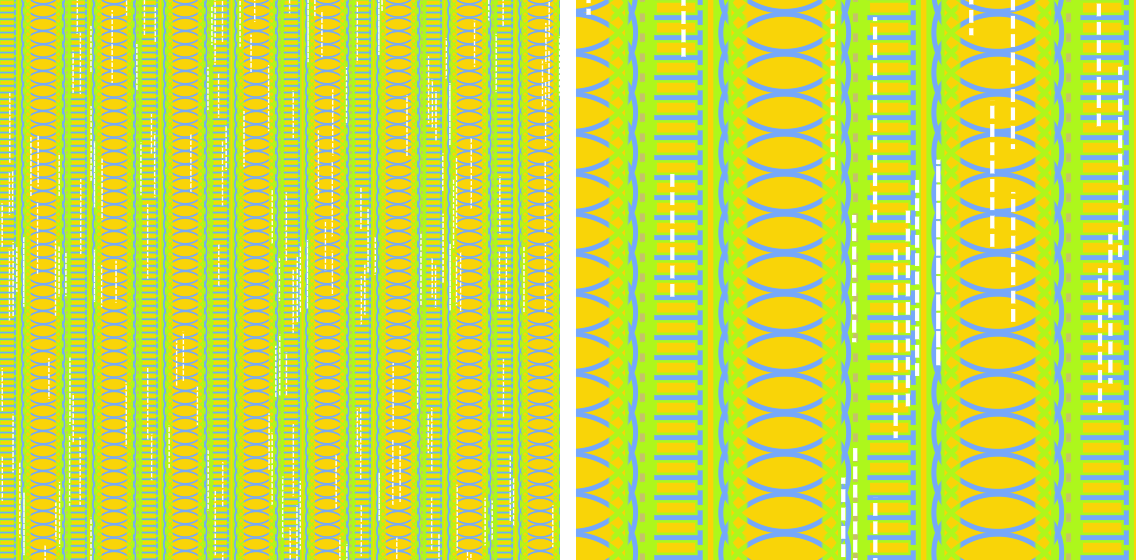
Left, the full canvas; right, a detail of the centre.
Reproduce this pattern procedurally as a three.js fragment shader.

```glsl
// Columns of coiled rings beside ladders, with scattered white running stitches.
#define COLUMNS 7.885
#define RINGS 42.0
#define RUNGS 84.0
#define COLUMN_START 0.308
#define RING_RADIUS vec2(0.300, 0.275)
#define LINE_HALF 0.0118
#define STITCH_HALF 0.0100
#define LANES 20.0
#define YELLOW vec3(0.975, 0.83, 0.03)
#define GREEN vec3(0.68, 0.97, 0.11)
#define BLUE vec3(0.46, 0.66, 0.98)

varying vec2 vUv;

float hash(vec2 p) {
  return fract(sin(dot(p, vec2(127.1, 311.7))) * 43758.5453);
}

// Coverage of a shape from its signed distance.
float fill(float d, float soft) {
  return 1.0 - smoothstep(-0.5 * soft, 0.5 * soft, d);
}

// Signed distance to a span between two values.
float span(float x, float a, float b) {
  return max(a - x, x - b);
}

// Signed distance to evenly spaced bars centred on multiples of the pitch.
float bars(float x, float pitch, float halfWidth) {
  return abs(x - pitch * floor(x / pitch + 0.5)) - halfWidth;
}

// Approximate distance to the outline of an ellipse.
float ellipseOutline(vec2 q, vec2 r) {
  float f = length(q / r);
  return abs(f * (f - 1.0) / max(length(q / (r * r)), 0.001));
}

// Signed distance to the overlapping rings of a coil.
float coil(vec2 q, float pitch) {
  float y = q.y - pitch * floor(q.y / pitch + 0.5);
  float d = 1.0;
  for (int i = -2; i <= 2; i++) {
    d = min(d, ellipseOutline(vec2(q.x, y - float(i) * pitch), RING_RADIUS));
  }
  return d - LINE_HALF;
}

// White dashed runs, denser over the ladders and longer beside the coils.
float stitches(vec2 p, float soft) {
  float lane = floor(p.x * LANES);
  float place = mod(lane, LANES);
  float onLadder = step(13.5, place) * step(place, 17.5);
  float atCoil = step(place, 0.5);
  float shift = hash(vec2(lane, 3.0));
  float y = p.y / 1.15 + shift;
  vec2 cell = vec2(lane, floor(y));
  float chance = 0.10 + 0.15 * onLadder + 0.05 * atCoil;
  float run = mix(0.45, 0.92, hash(cell + 17.0));
  float start = (1.0 - run) * hash(cell + 41.0);
  float along = span(fract(y), start, start + run) * 1.15;
  float drift = (hash(cell + 5.0) - 0.5) * 0.012;
  float across = abs(p.x - (lane + 0.5) / LANES - drift) - STITCH_HALF;
  float dash = bars(p.y + shift, 0.086, 0.030 + 0.008 * atCoil);
  return step(hash(cell), chance) * fill(max(max(across, along), dash), soft);
}

void main() {
  vec2 p = vUv * COLUMNS - vec2(COLUMN_START, 0.0);
  float soft = 1.2 * max(fwidth(vUv.x), fwidth(vUv.y)) * COLUMNS;
  float u = fract(p.x);
  float ringPitch = COLUMNS / RINGS;
  float rungPitch = COLUMNS / RUNGS;
  vec2 q = vec2(u - 0.30, p.y - 0.034);
  float rungY = p.y - 0.011;

  // Green ground with a yellow coil bed and a thin yellow stripe in the gap.
  float bed = min(span(u, 0.05, 0.55), abs(u - 0.952) - 0.013);
  vec3 color = mix(GREEN, YELLOW, fill(bed, soft));

  // Yellow slots between the rungs.
  float slot = max(span(u, 0.70, 0.88), bars(rungY + 0.5 * rungPitch, rungPitch, 0.023));
  color = mix(color, YELLOW, fill(slot, soft));

  // Green strands woven half a ring apart, only on the flanks of the coil.
  float offset = abs(q.x) / RING_RADIUS.x;
  float flank = smoothstep(0.58, 0.66, offset);
  float strand = coil(q + vec2(0.0, 0.5 * ringPitch), ringPitch);
  color = mix(color, GREEN, flank * fill(strand, soft));

  // Rings: blue in the middle and at the rims, green in between.
  float greenPart = smoothstep(0.56, 0.61, offset) * (1.0 - smoothstep(0.86, 0.91, offset));
  color = mix(color, mix(BLUE, GREEN, greenPart), fill(coil(q, ringPitch), soft));
  // The rim of the next coil reaches in over the right side.
  color = mix(color, BLUE, fill(coil(q - vec2(1.0, 0.0), ringPitch), soft));

  // Ladder: rungs, a broken rail and a dotted rail.
  float rungs = max(span(u, 0.688, 0.903), bars(rungY, rungPitch, 0.0115));
  float rail = max(abs(u - 0.903) - LINE_HALF, bars(rungY, rungPitch, 0.034));
  float dots = max(abs(u - 0.632) - 0.012, bars(rungY, rungPitch, 0.020));
  color = mix(color, BLUE, fill(min(rungs, rail), soft));
  color = mix(color, mix(YELLOW, BLUE, 0.4), fill(dots, soft));

  color = mix(color, vec3(1.0), stitches(p, soft));
  gl_FragColor = vec4(color, 1.0);
}
```
